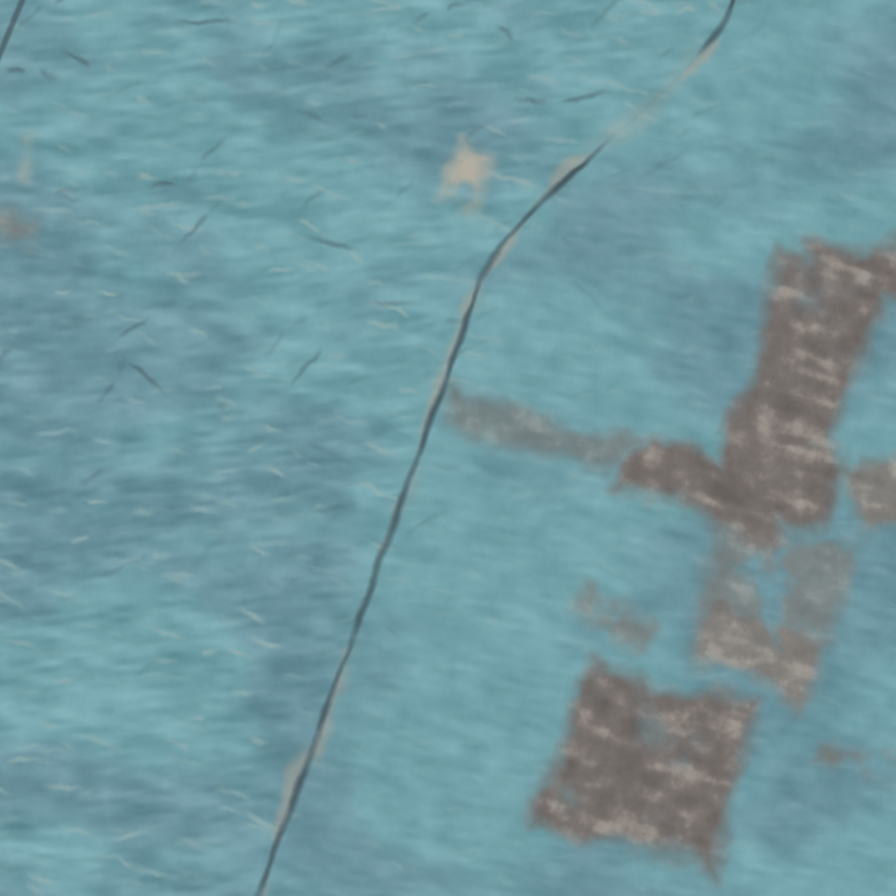
Reproduce this texture procedurally as a WebGL 1 fragment shader.

```glsl
precision highp float;
uniform vec2 u_resolution;

const vec3 TEAL = vec3(0.453, 0.638, 0.668);
const vec3 SLATE_BLUE = vec3(0.418, 0.573, 0.615);
const vec3 PALE_TEAL = vec3(0.58, 0.69, 0.69);
const vec3 BARE_BROWN = vec3(0.465, 0.440, 0.428);
const vec3 TAN = vec3(0.595, 0.560, 0.525);
const vec3 CREAM = vec3(0.70, 0.68, 0.63);
const vec3 CRACK_DARK = vec3(0.27, 0.34, 0.37);

float hash(vec2 p) {
  vec3 q = fract(p.xyx * 0.1031);
  q += dot(q, q.yzx + 33.33);
  return fract((q.x + q.y) * q.z);
}
float noise(vec2 p) {
  vec2 i = floor(p), f = fract(p);
  f = f * f * (3.0 - 2.0 * f);
  return mix(mix(hash(i), hash(i + vec2(1, 0)), f.x),
             mix(hash(i + vec2(0, 1)), hash(i + vec2(1, 1)), f.x), f.y);
}
vec2 turn(vec2 p, float a) {
  float c = cos(a), s = sin(a);
  return vec2(c * p.x - s * p.y, s * p.x + c * p.y);
}
float fbm(vec2 p) {
  float sum = 0.0, gain = 0.53;
  for (int i = 0; i < 4; i++) {
    sum += gain * noise(p);
    p = turn(p, 0.6) * 2.03 + 17.3;
    gain *= 0.5;
  }
  return sum;
}
// Bristle marks: noise stretched along a fixed direction
float bristles(vec2 p, float angle, float density) {
  vec2 q = turn(p, -angle);
  q.y += 0.018 * fbm(p * 7.0 + density);
  return noise(q * vec2(0.24, 1.0) * density + density) - 0.5;
}
float relief(vec2 p, float angle) {
  return 0.8 * bristles(p, angle, 45.0) + bristles(p, angle - 0.1, 90.0)
       + bristles(p, angle + 0.2, 150.0);
}
// Scattered short bent strokes, one per cell, broken and faded at the ends
float scratches(vec2 p, float cells, float angle, float spread) {
  float mark = 0.0;
  for (int k = 0; k < 9; k++) {
    vec2 cell = floor(p * cells) + vec2(mod(float(k), 3.0), floor(float(k) / 3.0)) - 1.0;
    float a = hash(cell + cells), b = hash(cell + cells + 57.0);
    vec2 q = turn(p - (cell + vec2(a, b)) / cells, -angle - spread * (fract(a * 7.0 + b) - 0.5));
    q.y += (b - 0.5) * 5.0 * q.x * q.x + 0.012 * (fbm(p * 40.0) - 0.5);
    float along = 1.0 - smoothstep(0.05, 0.3 + 0.5 * b, abs(q.x) * cells);
    float across = 1.0 - smoothstep(0.0, 0.0055, abs(q.y));
    mark = max(mark, along * across * fract(b * 13.0 + a));
  }
  return mark * smoothstep(0.2, 0.65, noise(p * 55.0));
}
// Soft worn rectangle
float worn(vec2 p, vec2 center, vec2 size, float angle) {
  vec2 d = abs(turn(p - center, -angle)) - size;
  float dist = length(max(d, 0.0)) + min(max(d.x, d.y), 0.0);
  return 1.0 - smoothstep(-0.015, 0.015, dist);
}
float crackX(float y) {
  return 0.289 + 0.36 * y + 0.17 * smoothstep(0.68, 1.0, y);
}
// Signed distance across the crack, positive on its right
float crackSide(vec2 p) {
  float slope = (crackX(p.y + 0.01) - crackX(p.y - 0.01)) / 0.02;
  return (p.x - crackX(p.y)) / sqrt(1.0 + slope * slope);
}
vec3 paint(vec2 p, float left) {
  float cloud = fbm(p * vec2(6.0, 8.0) + 3.0) + 0.14 * smoothstep(0.4, 0.9, p.y) * (1.0 - left);
  vec3 color = mix(TEAL, SLATE_BLUE, smoothstep(0.42, 0.68, cloud));
  color += mix(0.036, 0.06, left) * mix(relief(p, -0.35), relief(p, -0.1), left);
  color += 0.08 * (fbm(p * 42.0) - 0.5);
  float pale = scratches(p, 15.0, -0.15, 0.6) + scratches(p, 24.0, -0.15, 0.8);
  color = mix(color, PALE_TEAL, min(pale, 1.0) * mix(0.25, 0.75, left));
  float fold = scratches(p, 13.0, 0.15, 1.8) * smoothstep(0.1, 0.5, p.y);
  return mix(color, CRACK_DARK, fold * mix(0.12, 0.5, left));
}
vec3 bareGround(vec2 p, float tanAmount) {
  float streak = bristles(p, -0.3, 60.0) + 0.8 * bristles(p, -0.3, 120.0);
  float grain = fbm(p * 55.0) - 0.5;
  float light = smoothstep(0.0, 0.7, 0.7 * streak + 1.4 * grain);
  return mix(BARE_BROWN, TAN, min(tanAmount + 0.7 * light, 1.0)) + 0.05 * streak + 0.12 * grain;
}
void main() {
  vec2 p = gl_FragCoord.xy / u_resolution;
  float side = crackSide(p);
  vec3 color = paint(p, 1.0 - smoothstep(-0.04, 0.08, side));

  // Worn areas, their edges wandering with the noise
  vec2 w = p + 0.05 * (vec2(fbm(p * 17.0), fbm(p * 17.0 + 50.0)) - 0.5);
  float wear = fbm(p * 22.0 + 31.0);
  float brown = worn(w, vec2(0.892, 0.565), vec2(0.058, 0.145), -0.28);
  brown = max(brown, worn(w, vec2(0.955, 0.700), vec2(0.055, 0.030), -0.1));
  brown = max(brown, worn(w, vec2(0.785, 0.450), vec2(0.090, 0.035), -0.33));
  brown = max(brown, 0.6 * worn(w, vec2(0.600, 0.520), vec2(0.110, 0.022), -0.28));
  brown = max(brown, worn(w, vec2(0.722, 0.147), vec2(0.100, 0.095), -0.27));
  float pale = worn(w, vec2(0.850, 0.275), vec2(0.070, 0.037), -0.45);
  pale = max(pale, 0.7 * worn(w, vec2(0.865, 0.350), vec2(0.075, 0.055), -0.2));
  pale = max(pale, worn(w, vec2(0.985, 0.450), vec2(0.045, 0.045), 0.2));
  pale = max(pale, 0.7 * worn(w, vec2(0.680, 0.310), vec2(0.045, 0.020), -0.5));
  pale = max(pale, 0.8 * worn(w, vec2(0.970, 0.148), vec2(0.045, 0.012), -0.3));
  pale = max(pale, 0.7 * worn(w, vec2(0.010, 0.740), vec2(0.025, 0.012), 0.0));
  color = mix(color, bareGround(p, 0.4), pale * smoothstep(0.2, 0.5, wear) * 0.9);
  color = mix(color, bareGround(p, 0.0), brown * smoothstep(-0.3, 0.4, wear));
  // Small chips of cream ground
  float chip = worn(w, vec2(0.522, 0.792), vec2(0.016, 0.036), -0.45);
  chip = max(chip, 0.6 * worn(w, vec2(0.030, 0.815), vec2(0.006, 0.022), -0.2));
  color = mix(color, CREAM, chip * smoothstep(0.25, 0.65, wear));

  // Thin broken crack with flaking rims
  float gap = smoothstep(0.82, 0.85, p.y) * (1.0 - smoothstep(0.93, 0.96, p.y));
  float flake = smoothstep(0.5, 0.75, noise(vec2(p.y * 15.0, step(0.0, side) * 9.0)));
  float rim = 1.0 - smoothstep(0.002, 0.017, abs(side) + 0.03 * (wear - 0.5));
  color = mix(color, mix(CREAM, TAN, 0.4), rim * max(flake * 0.55, gap * 0.2));
  float wobble = 0.006 * (fbm(p * 32.0) - 0.5);
  float reach = 0.004 + 0.004 * noise(vec2(p.y * 24.0, 6.0));
  float line = 1.0 - smoothstep(0.0, reach, abs(side + wobble));
  line *= (0.4 + 0.6 * noise(p * 45.0)) * (1.0 - 0.92 * gap);
  float corner = 1.0 - smoothstep(0.001, 0.006, abs(p.x + 0.395 - 0.42 * p.y));
  color = mix(color, CRACK_DARK, max(line, 0.7 * corner * step(0.9, p.y)));
  gl_FragColor = vec4(color, 1.0);
}
```
